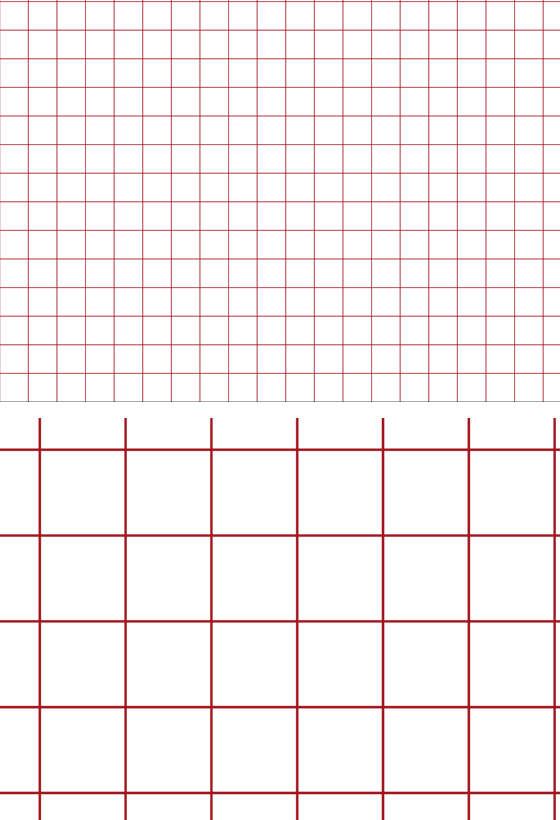
Top: the whole. Bottom: its middle third, enlarged.
A WebGL 2 fragment shader for this pattern:

```glsl
#version 300 es
precision highp float;

uniform vec2 u_resolution;
out vec4 fragColor;

// Lengths are fractions of the canvas height
const float CELL_SIZE = 0.07115;
const float LINE_WIDTH = 0.00205;
const vec2 GRID_ORIGIN = vec2(-0.0007, 0.0);

const vec3 PAPER = vec3(1.0);
const vec3 RED_INK = vec3(0.63, 0.08, 0.11);
const vec3 EDGE_INK = vec3(0.25, 0.21, 0.21);

// Signed distance to the nearest line of an evenly spaced family
vec2 nearestLine(vec2 p, float spacing) {
    return (fract(p / spacing + 0.5) - 0.5) * spacing;
}

// Share of a box filter that a line of the given width covers
vec2 lineCoverage(vec2 offset, float width, float filterSize) {
    vec2 low = max(offset - 0.5 * filterSize, vec2(-0.5 * width));
    vec2 high = min(offset + 0.5 * filterSize, vec2(0.5 * width));
    return max(high - low, 0.0) / filterSize;
}

// Union of the vertical and horizontal lines
float gridCoverage(vec2 p, float spacing, float width, float filterSize) {
    vec2 lines = lineCoverage(nearestLine(p, spacing), width, filterSize);
    return 1.0 - (1.0 - lines.x) * (1.0 - lines.y);
}

void main() {
    float pixelSize = 1.0 / u_resolution.y;
    vec2 p = gl_FragCoord.xy * pixelSize - GRID_ORIGIN;

    float ink = gridCoverage(p, CELL_SIZE, LINE_WIDTH, 1.25 * pixelSize);

    // The line on the lower border is greyer than the rest
    float inside = step(LINE_WIDTH, p.y);
    vec3 inkColor = mix(EDGE_INK, RED_INK, inside);

    fragColor = vec4(mix(PAPER, inkColor, ink), 1.0);
}
```
